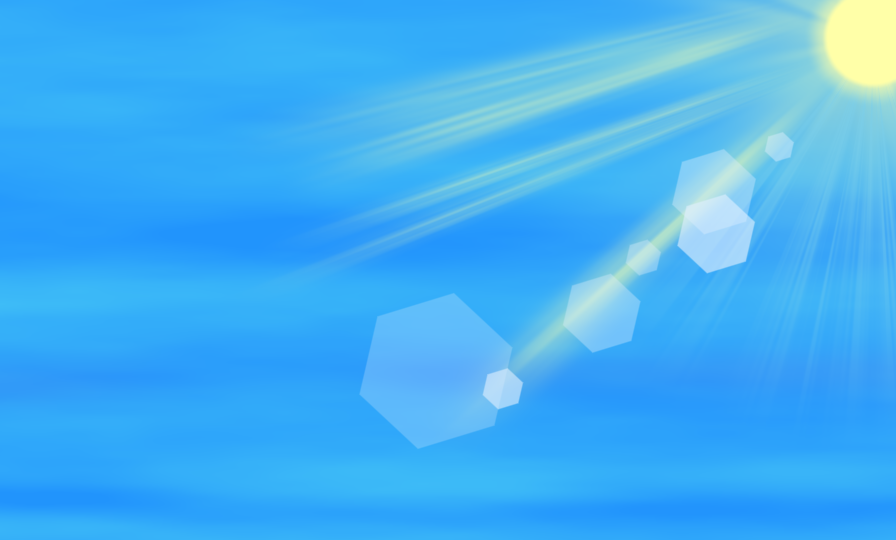
This background is drawn by a WebGL 1 fragment shader. Its source:

```glsl
precision highp float;
// Sunny sky: brushed horizontal blue bands, a yellow sun at the upper right,
// soft slanted light beams, and a diagonal chain of hexagonal lens ghosts.
// Lengths are in canvas heights; streaks come from stretched value noise.

uniform vec2 u_resolution;

const vec3 DEEP_BLUE = vec3(0.13, 0.58, 0.99);
const vec3 SKY_BLUE = vec3(0.23, 0.72, 0.97);
const vec3 HAZE = vec3(0.48, 0.81, 0.92);
const vec3 BEAM = vec3(0.77, 0.92, 0.77);
const vec3 SUN = vec3(1.0, 1.0, 0.66);
const vec3 GHOST = vec3(0.88, 0.94, 1.0);

float hash(vec2 p) {
  vec3 q = fract(vec3(p.xyx) * 0.1031);
  q += dot(q, q.yzx + 33.33);
  return fract((q.x + q.y) * q.z);
}

float noise(vec2 p) {
  vec2 i = floor(p), f = fract(p);
  f = f * f * (3.0 - 2.0 * f);
  vec2 e = vec2(0.0, 1.0);
  return mix(mix(hash(i), hash(i + e.yx), f.x),
             mix(hash(i + e.xy), hash(i + e.yy), f.x), f.y);
}

float fbm(vec2 p) {
  float sum = 0.0, amp = 0.5;
  for (int i = 0; i < 4; i++) {
    sum += amp * noise(p);
    p = p * 2.03 + 17.3;
    amp *= 0.5;
  }
  return sum;
}

float bump(float x, float center, float width) {
  float d = (x - center) / width;
  return exp(-d * d);
}

// Brushed sky with a few broad bands on top of the streaks
vec3 sky(vec2 p) {
  float wavy = p.y + 0.04 * (noise(p * vec2(2.0, 3.0)) - 0.5);
  float light = 0.5 + 1.3 * (fbm(p * vec2(1.5, 9.0) + 4.0) - 0.47);
  light += 0.30 * bump(wavy, 0.46, 0.06) + 0.35 * bump(wavy, 0.12, 0.04);
  light += 0.25 * bump(wavy, 0.0, 0.04) + 0.25 * bump(wavy, 0.80, 0.12);
  light -= 0.45 * bump(wavy, 0.58, 0.06) + 0.35 * bump(wavy, 0.31, 0.05);
  light -= 0.35 * bump(wavy, 0.06, 0.03);
  vec3 col = mix(DEEP_BLUE, SKY_BLUE, clamp(light, 0.0, 1.15));
  float violet = bump(wavy, 0.31, 0.05) * noise(p * vec2(2.0, 12.0));
  return mix(col, vec3(0.29, 0.58, 0.94), 0.45 * violet);
}

// Soft streaked beam widening from a to b
float beam(vec2 p, vec2 a, vec2 b, float width) {
  vec2 axis = b - a;
  float t = dot(p - a, axis) / dot(axis, axis);
  float side = dot(p - a, normalize(vec2(-axis.y, axis.x)));
  float s = side / (width * mix(0.6, 1.1, clamp(t, 0.0, 1.0)));
  float grain = noise(vec2(s * 3.5 + 40.0, t * 3.0 + width * 900.0));
  float fade = smoothstep(-0.05, 0.25, t) * (1.0 - smoothstep(0.6, 1.05, t));
  return exp(-s * s) * fade * (0.5 + 0.6 * grain);
}

// Thin rays fanning downward from the sun
float fan(vec2 d) {
  float r = length(d), angle = atan(-d.y, -d.x);
  float thin = noise(vec2(angle * 34.0 + 60.0, r * 1.5));
  thin *= 0.4 + 0.6 * noise(vec2(angle * 85.0 + 90.0, r * 2.0));
  float span = smoothstep(0.7, 1.0, angle) * (1.0 - smoothstep(1.75, 2.1, angle));
  return smoothstep(0.2, 0.75, thin) * span * (1.0 - smoothstep(0.2, 0.8, r));
}

// Tilted hexagon with one corner 17 degrees above the x axis
float hexagon(vec2 p, vec2 center, float radius, float pixel) {
  vec2 q = p - center;
  q = abs(vec2(0.956 * q.x + 0.292 * q.y, 0.956 * q.y - 0.292 * q.x));
  float d = max(q.y, 0.866 * q.x + 0.5 * q.y) - 0.866 * radius;
  return 1.0 - smoothstep(-pixel, pixel, d);
}

void main() {
  vec2 p = gl_FragCoord.xy / u_resolution.y;
  float pixel = 1.0 / u_resolution.y;
  p.x += 1.662 - u_resolution.x / u_resolution.y;
  vec2 d = p - vec2(1.62, 0.93);
  float r = length(d);
  vec3 col = sky(p);

  // Haze and halo around the sun
  float spokes = noise(vec2(atan(-d.y, -d.x) * 9.0 + 50.0, r * 3.0));
  col = mix(col, HAZE, 0.62 * exp(-r * r / 0.20) * (0.5 + 0.7 * spokes));
  col = mix(col, BEAM, 0.85 * exp(-r * r / 0.045) * (0.65 + 0.35 * spokes));

  // Beams to the left, the strong diagonal and the lower fan
  float left = 0.85 * beam(p, vec2(1.494, 0.967), vec2(0.55, 0.67), 0.032);
  left += 0.5 * beam(p, vec2(1.47, 0.99), vec2(0.43, 0.73), 0.034);
  left += 0.6 * beam(p, vec2(1.494, 0.88), vec2(0.51, 0.535), 0.018);
  left += 0.5 * beam(p, vec2(1.494, 0.86), vec2(0.45, 0.445), 0.018);
  float diagonal = 0.85 * beam(p, vec2(1.515, 0.826), vec2(0.82, 0.19), 0.043);
  col = mix(col, BEAM, clamp(left + diagonal, 0.0, 0.85));
  col = mix(col, HAZE, 0.6 * fan(d));

  // Sun disc with a soft rim
  col = mix(col, SUN, 0.6 * (1.0 - smoothstep(0.085, 0.13, r)));
  col = mix(col, SUN, 1.0 - smoothstep(0.083, 0.096, r));

  // Lens ghosts
  col = mix(col, GHOST, 0.26 * hexagon(p, vec2(0.81, 0.313), 0.148, pixel));
  col = mix(col, GHOST, 0.38 * hexagon(p, vec2(1.325, 0.645), 0.081, pixel));
  col = mix(col, GHOST, 0.62 * hexagon(p, vec2(1.329, 0.567), 0.075, pixel));
  col = mix(col, GHOST, 0.36 * hexagon(p, vec2(1.117, 0.42), 0.075, pixel));
  col = mix(col, GHOST, 0.36 * hexagon(p, vec2(1.194, 0.523), 0.034, pixel));
  col = mix(col, GHOST, 0.45 * hexagon(p, vec2(1.446, 0.728), 0.028, pixel));
  col = mix(col, GHOST, 0.60 * hexagon(p, vec2(0.934, 0.28), 0.039, pixel));
  gl_FragColor = vec4(col, 1.0);
}
```
